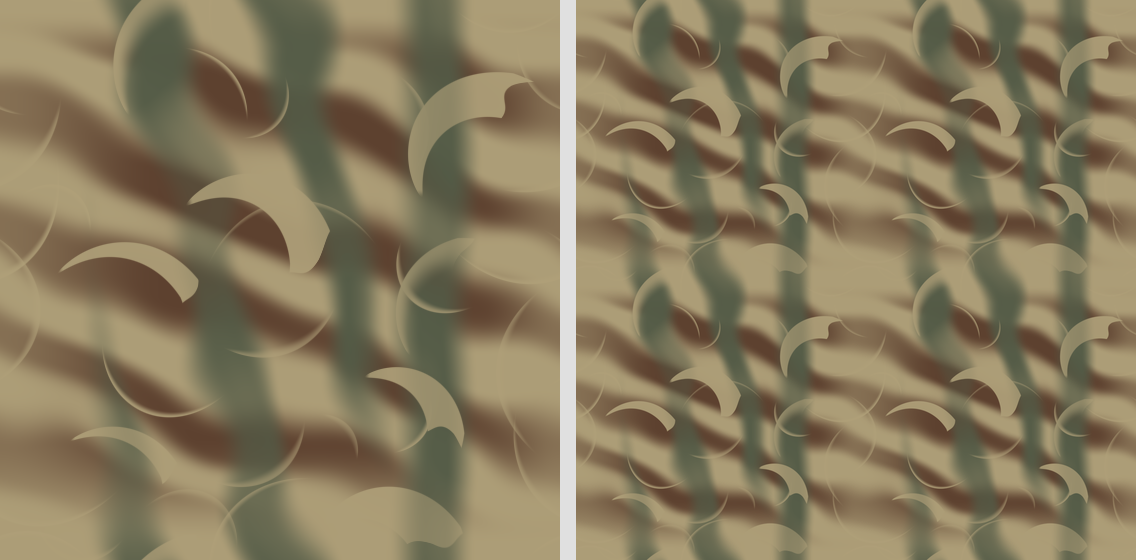
Left: one tile. Right: repeated 2 by 2.
A three.js fragment shader for this background:

```glsl
// Soft camouflage: blurred brown diagonals and green uprights on a tan ground,
// overlaid with crisp tapering tan horns and long thin curved strands.
// Every layer wraps: whole band counts, periodic noise, wrapped offsets.

varying vec2 vUv;

const float TAU = 6.2831853;
const vec3 TAN = vec3(0.675, 0.615, 0.465);
const vec3 BROWN = vec3(0.365, 0.255, 0.185);
const vec3 GREEN = vec3(0.325, 0.355, 0.275);
const vec2 BROWN_REPEATS = vec2(2.0, 5.0);
const vec2 GREEN_REPEATS = vec2(4.0, 1.0);
const float BAND_WOBBLE = 0.45;
const float EDGE = 0.0016;
const int STRANDS = 22;
const int HORNS = 8;
const vec2 STRAND_TURNS = vec2(0.0, 6.28);
const vec2 HORN_TURNS = vec2(-2.7, -0.6);

float hash(float n) {
  return fract(sin(n * 12.9898) * 43758.5);
}

float cornerSlope(vec2 cell, vec2 offset, float period, float seed) {
  vec2 wrapped = mod(cell, period);
  float angle = TAU * hash(wrapped.x + 17.0 * wrapped.y + seed);
  return dot(vec2(cos(angle), sin(angle)), offset);
}

// Gradient noise that wraps after a whole number of cells.
float gradientNoise(vec2 uv, float period, float seed) {
  vec2 p = uv * period;
  vec2 cell = floor(p);
  vec2 f = p - cell;
  vec2 s = f * f * f * (f * (f * 6.0 - 15.0) + 10.0);
  vec2 e = vec2(1.0, 0.0);
  float low = mix(cornerSlope(cell, f, period, seed),
                  cornerSlope(cell + e.xy, f - e.xy, period, seed), s.x);
  float high = mix(cornerSlope(cell + e.yx, f - e.yx, period, seed),
                   cornerSlope(cell + e.xx, f - e.xx, period, seed), s.x);
  return mix(low, high, s.y);
}

float bands(vec2 uv, vec2 repeats, float seed) {
  float wobble = BAND_WOBBLE * gradientNoise(uv, 4.0, seed);
  return cos(TAU * (dot(uv, repeats) + wobble));
}

// Soft window that is open between two positions.
float window(float x, vec2 opening, vec2 closing) {
  return smoothstep(opening.x, opening.y, x) * (1.0 - smoothstep(closing.x, closing.y, x));
}

// Offset from a scattered centre, wrapped and turned within a range.
vec2 scatteredFrame(vec2 uv, float id, float seed, vec2 turns) {
  vec2 center = fract(vec2(0.7549, 0.5698) * id + vec2(hash(seed), hash(seed + 1.0)));
  vec2 d = fract(uv - center + 0.5) - 0.5;
  float turn = mix(turns.x, turns.y, hash(id + seed + 2.0));
  float c = cos(turn), s = sin(turn);
  return mat2(c, s, -s, c) * d * vec2(1.0, 1.2);
}

// x: signed offset from a slightly spiral arc, y: 0 to 1 along it.
vec2 arcCoords(vec2 p, float radius, float span) {
  float along = atan(p.y, p.x) / span + 0.5;
  float spiral = radius * (1.0 + 0.35 * (clamp(along, 0.0, 1.0) - 0.5));
  return vec2(length(p) - spiral, along);
}

// Crisp outer side; the inner side fades over feather times the half width.
float ribbon(float offset, float halfWidth, float feather) {
  float outer = 1.0 - smoothstep(-EDGE, EDGE, offset - halfWidth);
  float inner = smoothstep(-EDGE, EDGE + feather * halfWidth, offset + halfWidth);
  return outer * inner;
}

float strand(vec2 uv, float id) {
  float radius = mix(0.1, 0.27, hash(id + 31.0));
  float span = mix(1.1, 2.5, hash(id + 47.0));
  vec2 arc = arcCoords(scatteredFrame(uv, id, 5.0, STRAND_TURNS), radius, span);
  float swell = sin(0.5 * TAU * clamp(arc.y, 0.0, 1.0));
  float halfWidth = mix(0.004, 0.010, hash(id + 59.0)) * swell;
  float opacity = mix(0.35, 0.95, hash(id + 71.0)) * smoothstep(0.0, 0.5, swell);
  return opacity * ribbon(arc.x, halfWidth, 1.6);
}

// Starts as a point, widens clockwise along its arc and ends in a slanted cut.
float horn(vec2 uv, float id) {
  float radius = mix(0.14, 0.23, hash(id + 83.0));
  float span = mix(1.3, 2.0, hash(id + 97.0));
  vec2 frame = scatteredFrame(uv, id, 11.0, HORN_TURNS) * vec2(1.0, -1.0);
  vec2 arc = arcCoords(frame, radius, span);
  float along = clamp(arc.y, 0.0, 1.0);
  float halfWidth = mix(0.02, 0.055, hash(id + 109.0)) * pow(along, 0.7);
  float feather = 2.0 * smoothstep(0.5, 0.9, hash(id + 127.0));
  float slant = mix(-0.8, 0.8, hash(id + 139.0));
  float notch = 0.012 * sin(arc.x * 60.0 + id);
  float cut = smoothstep(-EDGE, EDGE, (1.0 - arc.y) * span * radius + slant * arc.x + notch);
  float tip = smoothstep(0.0, 0.06, arc.y);
  return ribbon(arc.x, halfWidth, feather) * cut * tip;
}

void main() {
  vec2 uv = vUv;
  float patches = gradientNoise(uv, 4.0, 23.0);
  float drift = 0.03 * gradientNoise(uv, 3.0, 41.0);

  // Blurred bands, the rightmost one upright
  float brown = smoothstep(-0.95, 1.0, bands(uv, BROWN_REPEATS, 3.0) + 0.9 * patches);
  brown *= window(uv.y, vec2(0.03, 0.22), vec2(0.87, 0.98));
  brown *= mix(0.5, 1.0, window(uv.x, vec2(0.0, 0.3), vec2(0.86, 1.0)));
  float green = smoothstep(-0.5, 0.95, bands(uv, GREEN_REPEATS, 7.0));
  green *= window(uv.x, vec2(0.14, 0.23), vec2(0.62, 0.72));
  green = max(green, window(uv.x + drift, vec2(0.69, 0.76), vec2(0.79, 0.85)));
  green *= clamp(0.85 - 0.8 * patches, 0.4, 0.97);
  vec3 color = mix(mix(TAN, BROWN, brown), GREEN, green);

  // Thin strands, then broad horns faintly tinted by the green below
  for (int i = 0; i < STRANDS; i++) {
    color = mix(color, TAN * 1.02, strand(uv, float(i)));
  }
  for (int i = 0; i < HORNS; i++) {
    vec3 fill = mix(TAN, GREEN, 0.5 * green * hash(float(i) + 151.0));
    color = mix(color, fill, 0.96 * horn(uv, float(i)));
  }
  gl_FragColor = vec4(color, 1.0);
}
```
